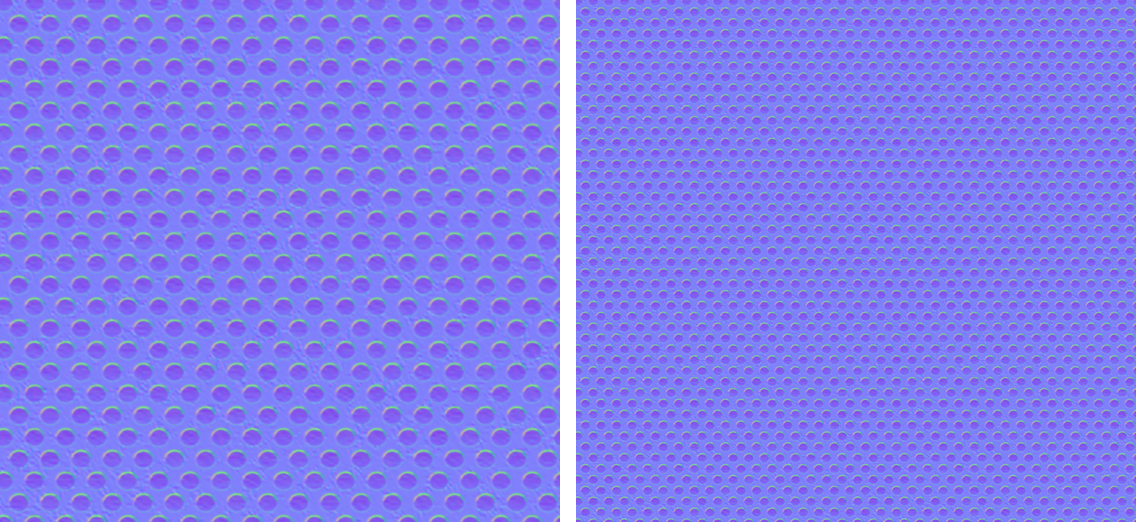
Left, the tile; right, the same tile 2 across and 2 down.
This texture map is drawn by a WebGL 2 fragment shader. Its source:

```glsl
#version 300 es
precision highp float;
// Tangent-space normal map of a sheet with staggered round dimples.
// Each pixel finds its nearest dimple, then blends floor, upper rim and
// lower lip by radius and direction; wrapped noise adds fine grain.

#define COLUMNS 18.0
#define ROWS 24.0
#define ROW_HEIGHT 0.70            // row pitch in column widths
#define LATTICE_SHIFT vec2(0.11, -0.10)
#define FLATTEN 1.12               // width of a dimple over its height
#define FLOOR_RADIUS 0.29
#define RIM_RADIUS 0.297
#define RIM_WIDTH 0.046
#define LIP_RADIUS 0.345
#define LIP_WIDTH 0.042
#define GRAIN 0.10
#define WEAR 0.16                  // difference between dimples

uniform vec2 u_resolution;
out vec4 fragColor;

const vec3 FLAT_BLUE    = vec3(0.50, 0.50, 0.985);
const vec3 FLOOR_TOP    = vec3(0.515, 0.335, 0.92);
const vec3 FLOOR_BOTTOM = vec3(0.50, 0.40, 0.965);
const vec3 RIM_GREEN    = vec3(0.48, 0.87, 0.54);
const vec3 RIM_TEAL     = vec3(0.30, 0.68, 0.71);
const vec3 RIM_PINK     = vec3(0.73, 0.69, 0.69);
const vec3 LIP_BLUE     = vec3(0.47, 0.60, 0.91);

float hash(vec2 p) {
  vec3 q = fract(vec3(p.xyx) * 0.1031);
  q += dot(q, q.yzx + 33.33);
  return fract((q.x + q.y) * q.z);
}

// Value noise over the unit square, wrapping after a whole number of cells
float wrapNoise(vec2 uv, vec2 period) {
  vec2 p = uv * period;
  vec2 i = floor(p);
  vec2 f = fract(p);
  f = f * f * (3.0 - 2.0 * f);
  vec2 a = mod(i, period);
  vec2 b = mod(i + 1.0, period);
  return mix(mix(hash(a), hash(vec2(b.x, a.y)), f.x),
             mix(hash(vec2(a.x, b.y)), hash(b), f.x), f.y);
}

// Slope of the noise, as a small tilt of the normal
vec2 noiseSlope(vec2 uv, vec2 period) {
  vec2 e = 0.4 / period;
  return vec2(
    wrapNoise(uv - vec2(e.x, 0.0), period) - wrapNoise(uv + vec2(e.x, 0.0), period),
    wrapNoise(uv - vec2(0.0, e.y), period) - wrapNoise(uv + vec2(0.0, e.y), period));
}

float band(float d, float center, float width) {
  float t = (d - center) / width;
  return exp(-t * t);
}

void main() {
  vec2 uv = gl_FragCoord.xy / u_resolution;
  vec2 grid = uv * vec2(COLUMNS, ROWS) - LATTICE_SHIFT;
  float pixel = COLUMNS / u_resolution.x;

  // Nearest dimple among the rows below and above
  vec2 p = vec2(9.0);
  vec2 id = vec2(0.0);
  for (int k = 0; k < 2; k++) {
    float row = floor(grid.y) + float(k);
    float stagger = 0.5 * mod(row, 2.0);
    float column = floor(grid.x - stagger + 0.5);
    vec2 q = vec2(grid.x - stagger - column, (grid.y - row) * ROW_HEIGHT);
    if (dot(q, q) < dot(p, p)) {
      p = q;
      id = mod(vec2(column, row), vec2(COLUMNS, ROWS));
    }
  }
  float vary = hash(id + 7.0) - 0.5;

  // Radius and direction inside the flattened dimple
  vec2 e = p * vec2(1.0, FLATTEN);
  float d = length(e);
  vec2 dir = e / max(d, 0.001);

  // Lower lip, floor with a softer lower edge, then the bright upper rim
  float lip = band(d, LIP_RADIUS, LIP_WIDTH) * (1.0 - smoothstep(-0.75, -0.1, dir.y));
  vec3 color = mix(FLAT_BLUE, LIP_BLUE, 0.8 * lip);
  color.r += 0.05 * band(d, LIP_RADIUS, LIP_WIDTH) * smoothstep(0.4, 1.0, -dir.x);

  float soft = max(mix(0.055, 0.035, smoothstep(-0.3, 0.3, dir.y)), pixel);
  float inside = 1.0 - smoothstep(FLOOR_RADIUS - soft, FLOOR_RADIUS + soft, d);
  vec3 floorColor = mix(FLOOR_BOTTOM, FLOOR_TOP, smoothstep(-0.2, 0.16, p.y));
  floorColor.g += 0.25 * WEAR * vary;
  color = mix(color, floorColor, inside);

  vec3 rimColor = mix(RIM_GREEN, RIM_TEAL, smoothstep(0.35, 0.8, dir.x));
  rimColor = mix(rimColor, RIM_PINK, smoothstep(0.35, 0.8, -dir.x));
  float rim = band(d, RIM_RADIUS, max(RIM_WIDTH, pixel)) * smoothstep(-0.15, 0.5, dir.y);
  color = mix(color, rimColor, rim * (1.0 + WEAR * (vary - 0.5)));

  // Sparse fine specks on the sheet, flatter streaks on the floors
  float patchy = 0.25 + 1.3 * smoothstep(0.4, 0.85, wrapNoise(uv, vec2(64.0, 60.0)));
  vec2 sheet = noiseSlope(uv, vec2(200.0, 190.0)) * patchy;
  vec2 streak = noiseSlope(uv, vec2(120.0, 190.0)) * vec2(0.5, 0.8);
  color.rg += GRAIN * mix(sheet, streak, inside);

  fragColor = vec4(clamp(color, 0.0, 1.0), 1.0);
}
```
